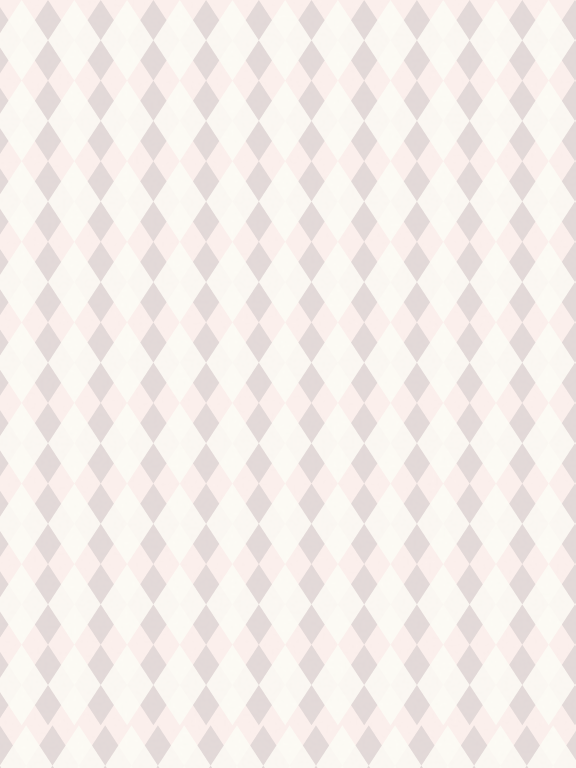
A WebGL 1 fragment shader for this pattern:

```glsl
precision highp float;
// Pale harlequin wallpaper: mauve, blush and cream diamonds with a sideways slip at the lowest seam.
uniform vec2 u_resolution;

vec2 gradientAt(vec2 cell) {
  float h = fract(sin(dot(cell, vec2(127.1, 311.7))) * 43758.5);
  return vec2(cos(6.2832 * h), sin(6.2832 * h));
}

float gradientNoise(vec2 p) {
  vec2 i = floor(p), f = fract(p);
  vec2 w = f * f * (3.0 - 2.0 * f);
  float bottom = mix(dot(gradientAt(i), f),
                     dot(gradientAt(i + vec2(1, 0)), f - vec2(1, 0)), w.x);
  float top = mix(dot(gradientAt(i + vec2(0, 1)), f - vec2(0, 1)),
                  dot(gradientAt(i + vec2(1, 1)), f - vec2(1, 1)), w.x);
  return mix(bottom, top, w.y);
}

// p is in canvas heights, origin at the lower left
vec3 diamondColor(vec2 p) {
  // Repeats counted from the top; integer x is the axis of a mauve column
  vec2 repeats = vec2(p.x * 14.573 - 0.911, (1.0 - p.y) * 9.53);
  repeats.x -= 0.085 * step(9.0, repeats.y);

  // Two diagonal families of lines cut the plane into diamonds
  vec2 q = 2.0 * repeats;
  vec2 cell = floor(vec2(q.x + q.y, q.x - q.y));
  float column = mod(cell.x + cell.y + 1.0, 4.0);
  float row = mod(cell.x - cell.y, 4.0);

  vec3 mauve = vec3(0.888, 0.850, 0.847);
  vec3 cream = vec3(0.988, 0.981, 0.957);
  vec3 blush = vec3(0.984, 0.937, 0.925);
  vec3 beige = vec3(0.982, 0.968, 0.948);
  if (column < 0.5) return mauve;
  if (abs(column - 2.0) < 0.5) return cream;
  return row < 0.5 ? blush : beige;
}

void main() {
  // Average a 4 x 4 grid of samples to smooth the edges
  vec3 color = vec3(0.0);
  for (int y = 0; y < 4; y++) {
    for (int x = 0; x < 4; x++) {
      vec2 offset = (vec2(float(x), float(y)) - 1.5) / 4.0;
      color += diamondColor((gl_FragCoord.xy + offset) / u_resolution.y) / 16.0;
    }
  }

  // Faint paper grain
  color += 0.005 * gradientNoise(gl_FragCoord.xy / u_resolution.y * 210.0);
  gl_FragColor = vec4(color, 1.0);
}
```
